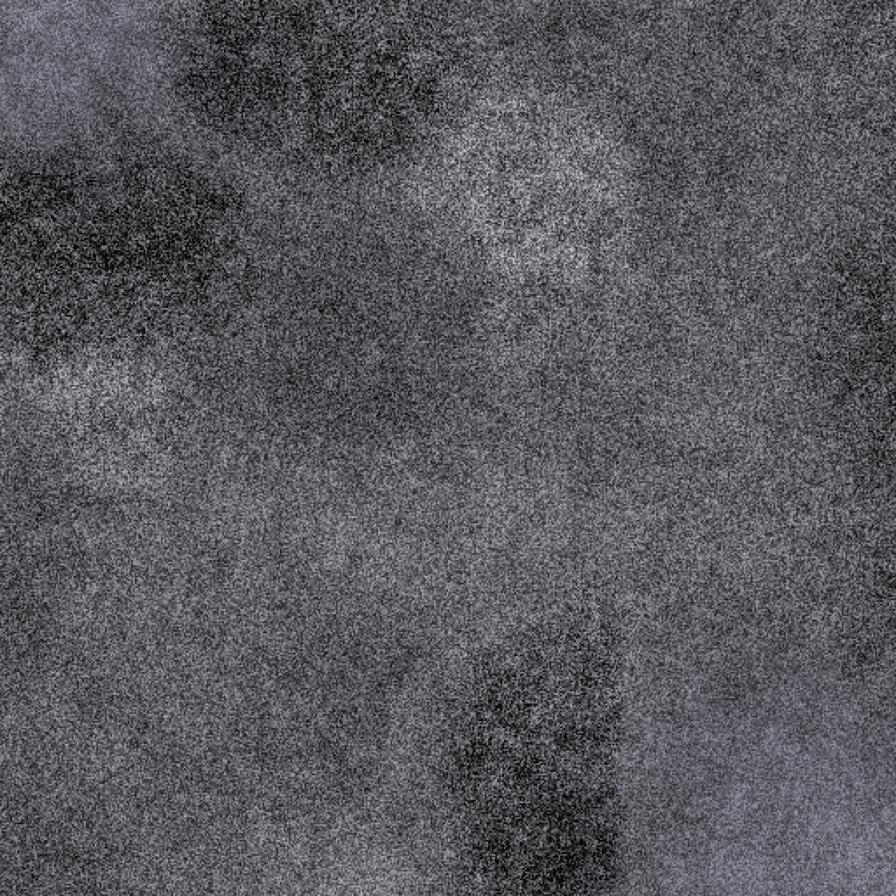
Write a Shadertoy shader that draws this texture.

```glsl
// Dense grey film grain over a cloudy, worn surface with dark, pale and hazy patches.

const vec3 TINT = vec3(0.995, 0.975, 1.03);
const vec3 HAZE_TINT = vec3(0.98, 0.97, 1.07);
const float MEAN_GREY = 0.362;
const float GRAIN_CELLS = 512.0;

float hash(vec2 cell, float seed) {
    vec3 q = fract(vec3(cell.xyx + seed * 17.3) * vec3(0.1031, 0.1030, 0.0973));
    q += dot(q, q.yzx + 33.33);
    return fract((q.x + q.y) * q.z);
}

// Triangular distribution in -1..1, so mid tones are commonest.
float grainValue(vec2 cell) {
    return hash(cell, 3.0) + hash(cell, 11.0) - 1.0;
}

// Interpolated grains, with lattice points at cell centres.
float grain(vec2 p, float cells) {
    vec2 q = p * cells - 0.5;
    vec2 i = floor(q);
    vec2 f = smoothstep(0.0, 1.0, q - i);
    float low = mix(grainValue(i), grainValue(i + vec2(1, 0)), f.x);
    float high = mix(grainValue(i + vec2(0, 1)), grainValue(i + vec2(1, 1)), f.x);
    return mix(low, high, f.y);
}

float noise(vec2 p, float seed) {
    vec2 i = floor(p);
    vec2 f = smoothstep(0.0, 1.0, p - i);
    float low = mix(hash(i, seed), hash(i + vec2(1, 0), seed), f.x);
    float high = mix(hash(i + vec2(0, 1), seed), hash(i + vec2(1, 1), seed), f.x);
    return mix(low, high, f.y);
}

// Centred cloud noise, roughly -0.5..0.5.
float clouds(vec2 p, float seed) {
    float sum = 0.0;
    float weight = 0.5;
    for (int octave = 0; octave < 5; octave++) {
        sum += weight * (noise(p, seed) - 0.5);
        p = mat2(1.6, 1.2, -1.2, 1.6) * p + 5.7;
        weight *= 0.58;
    }
    return sum;
}

float blob(vec2 p, vec2 centre, vec2 radius, float softness) {
    float d = length((p - centre) / radius);
    return 1.0 - smoothstep(1.0 - softness, 1.0 + softness, d);
}

void mainImage(out vec4 fragColor, in vec2 fragCoord) {
    vec2 uv = fragCoord / iResolution.xy;

    // Ragged patch outlines
    vec2 warp = vec2(clouds(uv * 9.0, 21.0), clouds(uv * 9.0, 29.0));
    vec2 p = uv + 0.13 * warp;

    // Worn dark areas; the lower one ends at a straight vertical edge
    float leftWear = blob(p, vec2(0.10, 0.71), vec2(0.16, 0.12), 0.25);
    float topWear = blob(p, vec2(0.37, 0.95), vec2(0.17, 0.11), 0.5);
    float lowWear = blob(p, vec2(0.64, 0.11), vec2(0.13, 0.19), 0.4);
    lowWear *= 1.0 - smoothstep(0.68, 0.70, uv.x + 0.03 * warp.x);
    float rightWear = 0.5 * smoothstep(0.88, 1.02, p.x) * smoothstep(0.18, 0.35, p.y);
    float wear = max(max(leftWear, topWear), max(lowWear, rightWear));

    // Pale scuffs and smooth haze
    float scuff = blob(p + vec2(0.3 * (p.y - 0.8), 0.0), vec2(0.58, 0.80), vec2(0.09, 0.16), 0.6);
    scuff = max(scuff, 0.8 * blob(p, vec2(0.11, 0.57), vec2(0.07, 0.08), 0.7));
    float haze = blob(p, vec2(0.07, 0.92), vec2(0.19, 0.11), 0.5);
    haze = max(haze, blob(p, vec2(0.88, 0.10), vec2(0.20, 0.17), 0.6));

    // Broad mottling and small clumps
    float mottle = clouds(uv * 5.0, 41.0);
    float clumps = clouds(uv * 45.0, 53.0);
    float roughness = max(wear, scuff);
    float tone = MEAN_GREY + 0.22 * mottle + 0.13 * clumps * (1.0 + roughness);
    tone += 0.11 * scuff - 0.10 * wear + 0.05 * haze;

    // Grain is harsher on worn areas and quieter in haze
    float contrast = 0.31 + 0.08 * roughness - 0.09 * haze;
    float grey = tone + contrast * grain(uv, GRAIN_CELLS);
    grey = clamp(grey, 0.035, 0.95);

    fragColor = vec4(clamp(grey * mix(TINT, HAZE_TINT, haze), 0.0, 1.0), 1.0);
}
```
